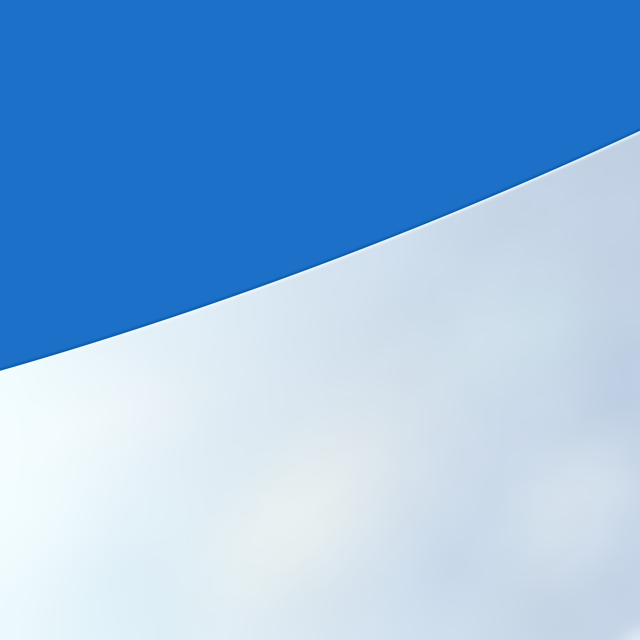
A WebGL 1 fragment shader for this background:

```glsl
precision highp float;
// Flat blue field above a rising curve, with a pale, softly clouded sky below.
uniform vec2 u_resolution;

float hash(vec2 p) {
  return fract(sin(dot(p, vec2(127.1, 311.7))) * 43758.5453);
}

float noise(vec2 p) {
  vec2 i = floor(p), f = fract(p);
  f = f * f * (3.0 - 2.0 * f);
  return mix(mix(hash(i), hash(i + vec2(1.0, 0.0)), f.x),
             mix(hash(i + vec2(0.0, 1.0)), hash(i + vec2(1.0, 1.0)), f.x), f.y);
}

float fbm(vec2 p) {
  float sum = 0.0, amplitude = 0.5;
  for (int i = 0; i < 4; i++) {
    sum += amplitude * noise(p);
    p = p * 2.03 + 7.1;
    amplitude *= 0.5;
  }
  return sum;
}

// Soft elliptical patch, tilted by an angle in radians
float glow(vec2 p, vec2 center, vec2 radius, float angle) {
  float c = cos(angle), s = sin(angle);
  vec2 d = p - center;
  d = vec2(c * d.x + s * d.y, c * d.y - s * d.x) / radius;
  return exp(-dot(d, d));
}

vec3 cloudySky(vec2 p) {
  vec3 sky = mix(vec3(0.925, 0.975, 0.99), vec3(0.76, 0.82, 0.895),
                 smoothstep(-0.15, 1.1, p.x + 0.08 * (p.y - 0.3)));

  // Bright haze at the left and warm cloud in the middle
  sky += vec3(0.035, 0.025, 0.015) * glow(p, vec2(0.0, 0.28), vec2(0.17, 0.25), 0.0);
  sky += vec3(0.025, 0.01, 0.0) * glow(p, vec2(0.22, 0.36), vec2(0.14, 0.07), 0.3);
  sky += vec3(0.06, 0.035, -0.005) * glow(p, vec2(0.49, 0.21), vec2(0.22, 0.11), 0.8);

  // Fainter clouds on the right
  sky += vec3(0.065, 0.055, 0.025) * glow(p, vec2(0.89, 0.21), vec2(0.16, 0.08), 0.75);
  sky += vec3(0.025, 0.035, 0.015) * glow(p, vec2(0.81, 0.48), vec2(0.14, 0.09), 0.3);
  sky += vec3(0.10, 0.09, 0.06) * glow(p, vec2(1.0, 0.0), vec2(0.035, 0.02), 0.4);

  // Cool shadows
  sky -= vec3(0.03, 0.022, 0.01) * glow(p, vec2(0.74, 0.13), vec2(0.13, 0.07), 0.5);
  sky -= vec3(0.025, 0.02, 0.008) * glow(p, vec2(0.98, 0.38), vec2(0.08, 0.12), 0.0);
  sky -= vec3(0.035, 0.018, 0.008) * glow(p, vec2(0.2, 0.05), vec2(0.14, 0.12), 0.5);

  // Gentle cloud texture, stronger toward the right
  float wisps = fbm(mat2(0.8, -0.6, 0.6, 0.8) * p * vec2(7.0, 9.0)) - 0.47;
  return sky + wisps * mix(0.012, 0.045, p.x);
}

void main() {
  vec2 p = gl_FragCoord.xy / u_resolution;
  float pixel = 1.0 / min(u_resolution.x, u_resolution.y);

  // Signed distance to the curve, positive in the blue field
  float slope = 0.287 + 0.176 * p.x;
  float d = (p.y - 0.4206 - 0.287 * p.x - 0.088 * p.x * p.x) / sqrt(1.0 + slope * slope);

  // Dark rim above the curve, light rim below it
  vec3 blue = mix(vec3(0.112, 0.44, 0.78), vec3(0.01, 0.33, 0.65),
                  0.85 * exp(-pow(max(d, 0.0) / 0.0035, 2.0)));
  vec3 sky = mix(cloudySky(p), vec3(0.95, 0.995, 1.0),
                 0.9 * exp(-pow(min(d, 0.0) / 0.0035, 2.0)));

  gl_FragColor = vec4(mix(sky, blue, smoothstep(-0.75 * pixel, 0.75 * pixel, d)), 1.0);
}
```
